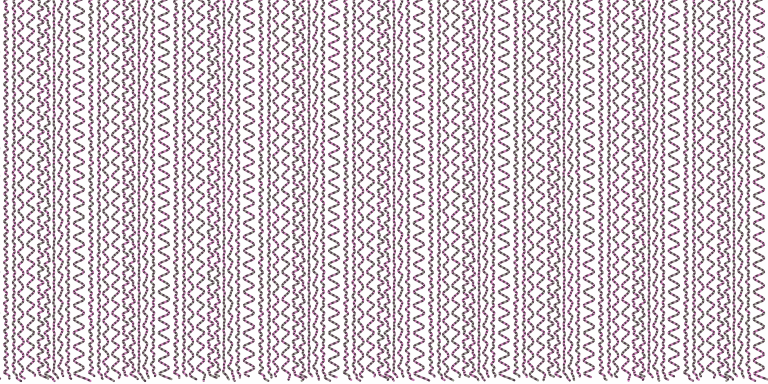
Write a Shadertoy shader that draws this pattern.

```glsl
// Beaded, wavy mauve threads hanging in nine repeated groups of ten on white.

const float TAU = 6.2831853;
const float GROUP = 85.0; // group width, with the canvas 384 units high

// One thread each: centre, amplitude, second harmonic, phase
const vec4 THREADS[10] = vec4[10](
    vec4( 6.0, 0.7, 1.4, 0.0), vec4(14.0, 0.4, 0.9, 2.0),
    vec4(21.0, 2.5, 0.3, 1.0), vec4(30.5, 3.3, 0.4, 3.4),
    vec4(40.0, 2.0, 1.6, 5.2), vec4(47.5, 1.8, 1.3, 0.6),
    vec4(54.0, 0.3, 0.4, 4.1), vec4(60.5, 1.8, 0.6, 2.7),
    vec4(68.0, 0.8, 1.1, 1.8), vec4(79.0, 5.0, 0.4, 0.3));

vec2 gradient(vec2 cell) {
    float h = fract(sin(dot(cell, vec2(127.1, 311.7))) * 43758.5);
    return vec2(cos(TAU * h), sin(TAU * h));
}

float gradientNoise(vec2 p) {
    vec2 i = floor(p), f = p - i;
    vec2 u = f * f * (3.0 - 2.0 * f);
    vec2 e = vec2(1.0, 0.0);
    float low = mix(dot(gradient(i), f), dot(gradient(i + e.xy), f - e.xy), u.x);
    float high = mix(dot(gradient(i + e.yx), f - e.yx),
                     dot(gradient(i + e.xx), f - e.xx), u.x);
    return mix(low, high, u.y);
}

// Point on a thread at height y, with a hooked tail near the bottom
vec2 threadPoint(vec4 thread, float seed, float y) {
    float end = 5.5 + 2.5 * sin(seed * 4.7);
    y = max(y, end);
    float angle = TAU * y * 28.0 / 384.0 + thread.w;
    float x = thread.y * sin(angle) + thread.z * sin(2.0 * angle + thread.w);
    x += 0.6 * gradientNoise(vec2(seed * 3.37, y * 0.13));
    return vec2(x + 0.8 * max(11.0 - y, 0.0), y);
}

// Distance to the thread and height of its closest point
vec2 nearestOnThread(vec2 p, vec4 thread, float seed) {
    vec2 best = vec2(1e3, p.y);
    float base = floor(p.y) - 4.0;
    vec2 a = threadPoint(thread, seed, base);
    for (int i = 1; i <= 9; i++) {
        vec2 b = threadPoint(thread, seed, base + float(i));
        vec2 ab = b - a;
        float t = clamp(dot(p - a, ab) / (dot(ab, ab) + 1e-5), 0.0, 1.0);
        vec2 q = a + ab * t;
        float d = length(p - q);
        if (d < best.x) best = vec2(d, q.y);
        a = b;
    }
    return best;
}

// Dark gaps between pink and grey-green beads
vec3 beadColor(vec4 thread, float seed, float y) {
    float along = y * (1.0 + 0.16 * (thread.y + thread.z)) / 3.6;
    float hue = gradientNoise(vec2(seed * 2.13, floor(along) * 0.43));
    vec3 bead = mix(vec3(0.60, 0.60, 0.56), vec3(0.80, 0.50, 0.72),
                    smoothstep(-0.25, 0.2, hue));
    return mix(vec3(0.30, 0.22, 0.27), bead, 0.5 - 0.5 * cos(TAU * along));
}

void mainImage(out vec4 fragColor, in vec2 fragCoord) {
    float pixel = 384.0 / iResolution.y;
    vec2 p = fragCoord * pixel;
    vec3 color = vec3(0.995);

    for (int i = 0; i < 10; i++) {
        vec4 thread = THREADS[i];
        float shifted = p.x - thread.x + 0.5 * GROUP;
        float group = floor(shifted / GROUP);
        vec2 local = vec2(shifted - (group + 0.5) * GROUP, p.y);
        if (abs(local.x) > thread.y + thread.z + 9.0) continue;

        float seed = float(i) + 11.0 * group;
        vec2 hit = nearestOnThread(local, thread, seed);
        float ink = 1.0 - smoothstep(-0.6 * pixel, 0.6 * pixel, hit.x - 1.1);
        color = mix(color, beadColor(thread, seed, hit.y), ink);
    }
    fragColor = vec4(color, 1.0);
}
```
